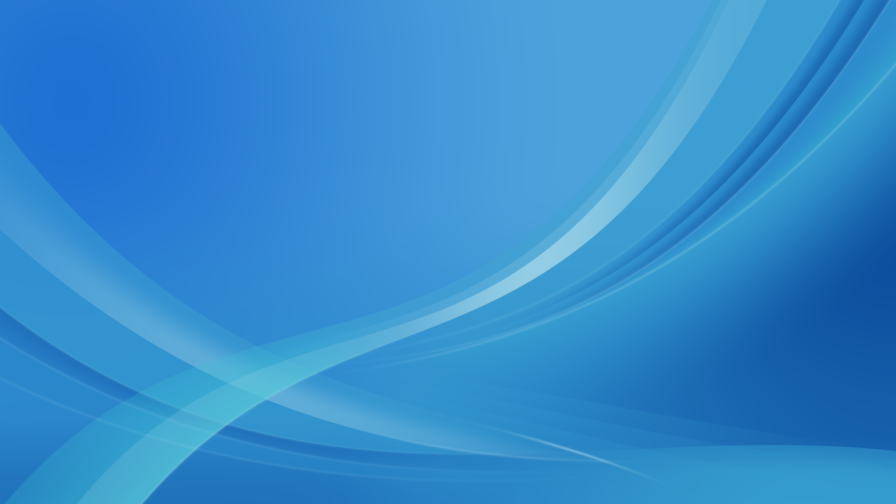
Give the GLSL for this background, as a WebGL 1 fragment shader.

```glsl
precision highp float;
// Translucent aqua ribbons sweeping and crossing over a soft blue gradient.

uniform vec2 u_resolution;

// Palette
const vec3 ROYAL = vec3(0.11, 0.43, 0.82);
const vec3 AZURE = vec3(0.30, 0.64, 0.86);
const vec3 DEEP  = vec3(0.05, 0.31, 0.62);
const vec3 NAVY  = vec3(0.10, 0.42, 0.71);
const vec3 OCEAN = vec3(0.16, 0.53, 0.79);
const vec3 AQUA  = vec3(0.21, 0.61, 0.81);
const vec3 CYAN  = vec3(0.24, 0.75, 0.83);
const vec3 PALE  = vec3(0.68, 0.86, 0.92);

// Edges: heights of a cubic at x = 0, 1/3, 2/3 and 1 of the canvas width
const vec4 RISE_OUTER  = vec4(-0.010, 0.336, 0.660, 2.016);
const vec4 RISE_VEIL   = vec4(-0.120, 0.312, 0.625, 2.010);
const vec4 RISE_PALE   = vec4(-0.228, 0.294, 0.597, 1.997);
const vec4 RISE_INNER  = vec4(-0.474, 0.243, 0.537, 1.681);
const vec4 DARK_TOP    = vec4(0.110, 0.278, 0.464, 1.206);
const vec4 DARK_BOTTOM = vec4(0.200, 0.270, 0.415, 1.020);
const vec4 RISE_RIM    = vec4(0.200, 0.250, 0.405, 0.873);
const vec4 FALL_TOP    = vec4(0.755, 0.275, 0.090, -0.280);
const vec4 FALL_PALE   = vec4(0.544, 0.183, 0.085, 0.110);
const vec4 FALL_DARK   = vec4(0.390, 0.125, 0.105, 0.105);
const vec4 FALL_LOW    = vec4(0.330, 0.100, 0.065, 0.085);
const vec4 FALL_BASE   = vec4(0.250, 0.070, 0.055, 0.130);
const vec4 WISP        = vec4(0.200, 0.275, 0.200, 0.110);

const float LINE_WIDTH = 0.003;
const int WISP_COUNT = 3;

// Signed distance to an edge, positive above it
float edge(vec2 uv, vec4 h) {
  float x = uv.x * 3.0;
  vec3 d = h.yzw - h.xyz;
  float b = (d.y - d.x) * 0.5;
  float c = (d.z - 2.0 * d.y + d.x) / 6.0;
  float y = h.x + x * (d.x + (x - 1.0) * (b + (x - 2.0) * c));
  float slope = d.x + b * (2.0 * x - 1.0) + c * (3.0 * x * x - 6.0 * x + 2.0);
  slope *= 3.0 * u_resolution.y / u_resolution.x;
  return (uv.y - y) / sqrt(1.0 + slope * slope);
}

float above(float d) {
  float soft = 1.0 / u_resolution.y;
  return smoothstep(-soft, soft, d);
}

float between(float top, float bottom) {
  return above(-top) * above(bottom);
}

// Position across a ribbon: 0 at the top edge, 1 at the bottom edge
float across(float top, float bottom) {
  return clamp(-top / max(bottom - top, 0.001), 0.0, 1.0);
}

float line(float d) {
  return exp(-d * d / (LINE_WIDTH * LINE_WIDTH));
}

void main() {
  vec2 uv = gl_FragCoord.xy / u_resolution;

  float outer = edge(uv, RISE_OUTER);
  float veil = edge(uv, RISE_VEIL);
  float pale = edge(uv, RISE_PALE);
  float inner = edge(uv, RISE_INNER);
  float darkTop = edge(uv, DARK_TOP);
  float darkBottom = edge(uv, DARK_BOTTOM);
  float rim = edge(uv, RISE_RIM);
  float fallTop = edge(uv, FALL_TOP);
  float fallPale = edge(uv, FALL_PALE);
  float fallDark = edge(uv, FALL_DARK);
  float fallLow = edge(uv, FALL_LOW);
  float fallBase = edge(uv, FALL_BASE);
  float right = smoothstep(0.34, 0.58, uv.x);
  float left = 1.0 - smoothstep(0.25, 0.75, uv.x);

  // Backdrop
  float light = smoothstep(-0.08, 0.66, length((uv - vec2(0.08, 0.8)) * vec2(1.1, 0.55)));
  vec3 col = mix(ROYAL, AZURE, light);
  col = mix(col, OCEAN, 0.75 * smoothstep(0.65, 0.2, uv.y));
  col = mix(col, NAVY, 0.75 * smoothstep(0.8, 0.3, uv.x) * smoothstep(0.22, 0.0, uv.y));

  // Shadow under the rising sweep, lit along its rim
  float depth = smoothstep(0.0, 0.26, -rim) * smoothstep(0.38, 1.0, uv.x);
  vec3 shade = mix(mix(OCEAN, AQUA, exp(rim * 9.0)), DEEP, depth * mix(0.7, 1.0, smoothstep(0.1, 0.5, uv.y)));
  col = mix(col, shade, above(-rim) * right * smoothstep(-0.1, 0.15, uv.y));

  // Faint wisps fanning out to the lower right
  for (int i = 0; i < WISP_COUNT; i++) {
    float d = edge(uv, WISP - vec4(0.0, 0.012, 0.035, 0.03) * float(i));
    float fade = smoothstep(0.36, 0.5, uv.x) * smoothstep(1.0, 0.7, uv.x);
    col = mix(col, AQUA, 0.2 * fade * above(-d) * exp(d * 9.0));
  }

  // Falling ribbons on the left
  float t = across(fallTop, fallPale);
  float fade = 1.0 - smoothstep(0.3, 0.75, uv.x);
  float fallBand = fade * between(fallTop, fallPale);
  col = mix(col, AQUA, 0.5 * fallBand);
  col = mix(col, PALE, fallBand * mix(0.03, 0.36, smoothstep(0.1, 0.8, t)) * smoothstep(-0.2, 0.25, uv.x));
  col = mix(col, AQUA, 0.6 * left * between(fallPale, fallDark));
  t = across(fallDark, fallLow);
  col = mix(col, NAVY, left * between(fallDark, fallLow) * mix(0.8, 0.3, t));
  col = mix(col, OCEAN, 0.7 * left * between(fallLow, fallBase));

  // Aqua pool at the lower right
  float pool = smoothstep(0.5, 0.9, uv.x) * above(-fallDark);
  col = mix(col, mix(AQUA, CYAN, 0.15), pool * mix(0.5, 0.85, smoothstep(0.0, -0.06, fallDark)));

  // Rising sweep: body, veils and bright band
  float tail = 1.0 - smoothstep(0.3, 0.5, uv.x);
  float shine = exp(-pow((uv.x - 0.6) / 0.14, 2.0));
  float glow = smoothstep(0.25, 0.5, uv.x);
  col = mix(col, AQUA, 0.7 * right * between(outer, rim));
  col = mix(col, AQUA, 0.4 * glow * (1.0 - right) * between(outer, inner));
  col = mix(col, PALE, 0.07 * glow * between(outer, pale));
  col = mix(col, PALE, glow * between(veil, pale) * (0.08 + 0.12 * shine));
  t = across(outer, inner);
  col = mix(col, CYAN, tail * between(outer, inner) * mix(0.25, 0.75, t));
  col = mix(col, PALE, between(pale, inner) * (0.17 + 0.6 * shine));

  // Dark fold and the lit ribbon beside it
  t = across(darkTop, darkBottom);
  float fold = smoothstep(0.5, 0.88, uv.x);
  float crease = smoothstep(0.1, 0.45, t) * smoothstep(0.5, 0.46, t) + smoothstep(0.5, 0.95, t);
  col = mix(col, mix(OCEAN, mix(NAVY, DEEP, 0.3), crease), 0.85 * fold * between(darkTop, darkBottom));
  t = across(darkBottom, rim);
  col = mix(col, mix(OCEAN, CYAN, t * t * 0.5), 0.8 * fold * between(darkBottom, rim));

  // Fine highlights on the edges
  float glint = right * (0.2 * line(rim) + 0.1 * line(darkTop) + 0.12 * line(darkBottom));
  glint += 0.1 * left * (line(fallDark) + line(fallBase) + line(fallLow));
  glint += 0.2 * line(fallPale) * smoothstep(0.4, 0.5, uv.x) * smoothstep(0.75, 0.55, uv.x);
  glint += 0.5 * line(fallTop) * exp(-pow((uv.x - 0.64) / 0.06, 2.0));
  glint += 0.2 * line(inner) * tail;
  col = mix(col, PALE, clamp(glint, 0.0, 1.0));

  gl_FragColor = vec4(col, 1.0);
}
```
